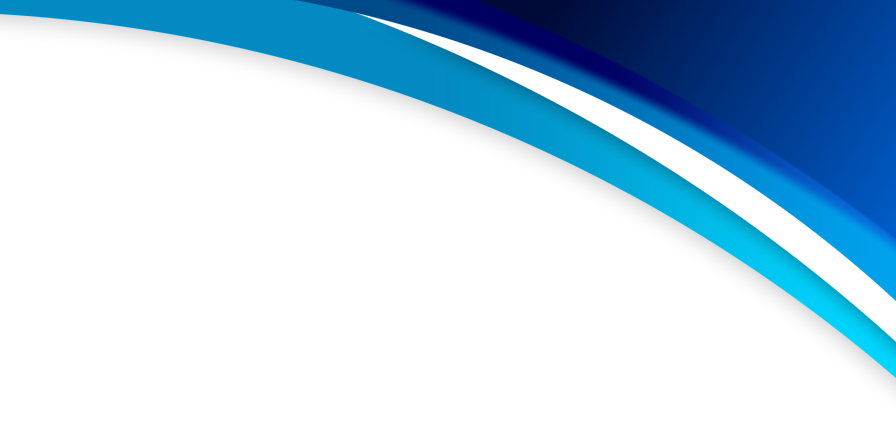
Reproduce this background procedurally as a WebGL 2 fragment shader.

```glsl
#version 300 es
precision highp float;

uniform vec2 u_resolution;
out vec4 outColor;

// Arcs as circles: centre x, centre y, radius (canvas height = 1)
const vec3 RIBBON_LOWER = vec3(-0.2029, -2.3987, 3.3734);
const vec3 RIBBON_UPPER = vec3(-0.5198, -2.5432, 3.7521);
const vec3 BAND_LOWER   = vec3( 0.1719, -1.6469, 2.6911);
const vec3 RIM_LOWER    = vec3(-0.5982, -3.3609, 4.6107);
const vec3 CORNER_LOWER = vec3(-0.3797, -2.6227, 3.8992);

const vec3 PAPER       = vec3(1.0);
const vec3 TEAL        = vec3(0.01, 0.54, 0.76);
const vec3 CYAN        = vec3(0.00, 0.84, 1.00);
const vec3 BAND_DARK   = vec3(0.00, 0.29, 0.54);
const vec3 BAND_BRIGHT = vec3(0.00, 0.64, 0.94);
const vec3 RIM_NAVY    = vec3(0.00, 0.00, 0.38);
const vec3 RIM_BLUE    = vec3(0.03, 0.43, 0.86);
const vec3 CORNER_DARK = vec3(0.00, 0.04, 0.22);
const vec3 CORNER_BLUE = vec3(0.00, 0.36, 0.78);

const vec2 CORNER_START = vec2(1.25, 1.0);
const vec2 CORNER_SPAN  = vec2(0.75, -0.5);
const float PAPER_SHADOW_DEPTH  = 0.14;
const float PAPER_SHADOW_WIDTH  = 0.065;
const float RIBBON_SHADOW_DEPTH = 0.23;
const float RIBBON_SHADOW_WIDTH = 0.05;
const float RIM_SOFTNESS    = 0.018;
const float CORNER_SOFTNESS = 0.004;

// Signed distance to an arc, positive on the outer side
float arcDistance(vec2 p, vec3 arc) {
    return length(p - arc.xy) - arc.z;
}

float coverage(float d, float softness) {
    return smoothstep(-softness, softness, d);
}

// Shadow falling inward from an arc, strongest at its edge
float innerShadow(float d, float width) {
    float fade = clamp(1.0 + d / width, 0.0, 1.0);
    return fade * fade;
}

void main() {
    vec2 p = gl_FragCoord.xy / u_resolution.y;
    float edge = 0.75 / u_resolution.y;

    float ribbonLow  = arcDistance(p, RIBBON_LOWER);
    float ribbonHigh = arcDistance(p, RIBBON_UPPER);
    float bandLow    = arcDistance(p, BAND_LOWER);
    float rimLow     = arcDistance(p, RIM_LOWER);
    float cornerLow  = arcDistance(p, CORNER_LOWER);

    // Paper with a soft shadow under the ribbon
    vec3 color = PAPER * (1.0 - PAPER_SHADOW_DEPTH * innerShadow(ribbonLow, PAPER_SHADOW_WIDTH));

    // Cyan ribbon, shaded along its upper edge
    vec3 ribbon = mix(TEAL, CYAN, smoothstep(0.9, 2.05, p.x));
    float shade = innerShadow(ribbonHigh, RIBBON_SHADOW_WIDTH) * smoothstep(0.78, 1.1, p.x);
    ribbon *= 1.0 - RIBBON_SHADOW_DEPTH * shade;
    color = mix(color, ribbon, coverage(ribbonLow, edge));

    // White sliver between ribbon and band
    color = mix(color, PAPER, coverage(ribbonHigh, edge));

    // Blue band
    vec3 band = mix(BAND_DARK, BAND_BRIGHT, smoothstep(0.8, 2.1, p.x));
    color = mix(color, band, coverage(bandLow, edge));

    // Blurred navy rim
    vec3 rim = mix(RIM_NAVY, RIM_BLUE, smoothstep(1.3, 2.0, p.x));
    color = mix(color, rim, coverage(rimLow, RIM_SOFTNESS));

    // Corner with a diagonal gradient
    float along = dot(p - CORNER_START, CORNER_SPAN) / dot(CORNER_SPAN, CORNER_SPAN);
    vec3 corner = mix(CORNER_DARK, CORNER_BLUE, clamp(along, 0.0, 1.0));
    color = mix(color, corner, coverage(cornerLow, max(edge, CORNER_SOFTNESS)));

    outColor = vec4(color, 1.0);
}
```
